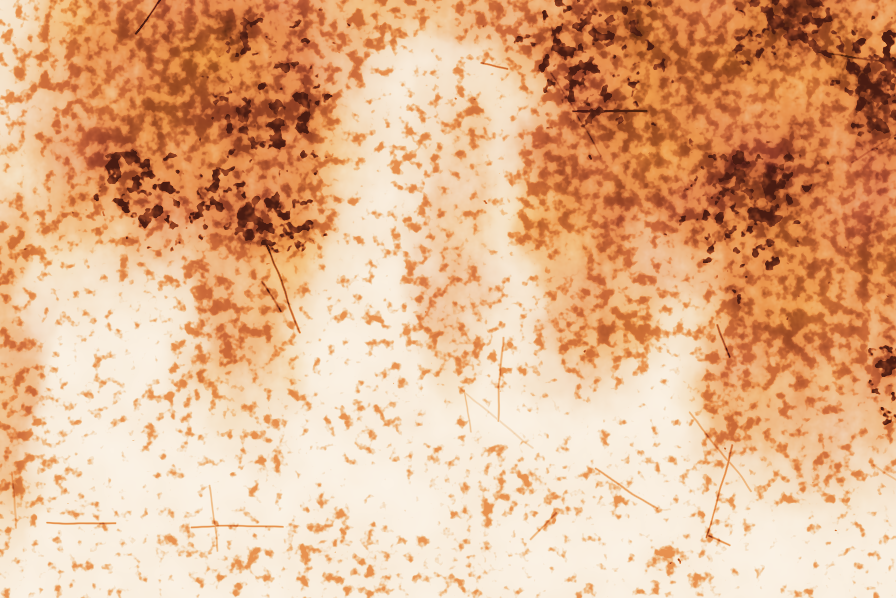
This texture is drawn by a Shadertoy shader. Its source:

```glsl
const vec3 WHITE  = vec3(0.985, 0.955, 0.91);
const vec3 CREAM  = vec3(0.96, 0.88, 0.78);
const vec3 TAN    = vec3(0.94, 0.74, 0.53);
const vec3 ORANGE = vec3(0.91, 0.57, 0.31);
const vec3 RUST   = vec3(0.80, 0.42, 0.22);
const vec3 BROWN  = vec3(0.58, 0.26, 0.14);
const vec3 DARK   = vec3(0.29, 0.11, 0.07);

const float STAIN_FREQ = 8.0;
const float GRAIN_FREQ = 46.0;
const float FLAKE_FREQ = 40.0;
const float EDGE_WARP  = 0.07;
const int   SCRATCHES  = 22;

// Soft areas: centre xy, half size zw, in canvas heights
const int STAINS = 9;
const vec4 STAIN[STAINS] = vec4[](
    vec4(0.32, 0.86, 0.27, 0.29), vec4(1.22, 0.86, 0.34, 0.34),
    vec4(0.41, 0.52, 0.09, 0.20), vec4(0.98, 0.58, 0.09, 0.22),
    vec4(1.31, 0.45, 0.13, 0.24), vec4(1.50, 0.58, 0.10, 0.36),
    vec4(0.76, 0.60, 0.06, 0.26), vec4(0.72, 1.02, 0.20, 0.10),
    vec4(0.00, 0.42, 0.06, 0.30));
const float STAIN_WEIGHT[STAINS] = float[](
    0.90, 0.96, 0.55, 0.60, 0.70, 0.65, 0.38, 0.55, 0.50);

const int CRUSTS = 8;
const vec4 CRUST[CRUSTS] = vec4[](
    vec4(0.27, 0.67, 0.14, 0.07), vec4(0.42, 0.63, 0.14, 0.05),
    vec4(0.46, 0.84, 0.10, 0.17), vec4(1.00, 0.92, 0.13, 0.13),
    vec4(1.25, 0.65, 0.11, 0.13), vec4(1.32, 0.97, 0.10, 0.09),
    vec4(1.48, 0.86, 0.07, 0.13), vec4(1.50, 0.35, 0.04, 0.09));
const float CRUST_WEIGHT[CRUSTS] = float[](
    1.0, 1.0, 0.72, 0.80, 0.85, 0.85, 1.0, 0.9);

vec2 hash2(vec2 p) {
    vec3 q = fract(p.xyx * vec3(0.1031, 0.1030, 0.0973));
    q += dot(q, q.yzx + 33.33);
    return fract((q.xx + q.yz) * q.zy);
}

vec2 gradient(vec2 cell) {
    float angle = 6.2832 * hash2(cell).x;
    return vec2(cos(angle), sin(angle));
}

float gradientNoise(vec2 p) {
    vec2 i = floor(p), f = fract(p);
    vec2 u = f * f * f * (f * (f * 6.0 - 15.0) + 10.0);
    vec2 e = vec2(1.0, 0.0);
    float low  = mix(dot(gradient(i), f), dot(gradient(i + e), f - e), u.x);
    float high = mix(dot(gradient(i + e.yx), f - e.yx),
                     dot(gradient(i + 1.0), f - 1.0), u.x);
    return mix(low, high, u.y);
}

float fbm(vec2 p, int octaves) {
    float sum = 0.0, amp = 0.7;
    for (int k = 0; k < octaves; k++) {
        sum += amp * gradientNoise(p);
        p = mat2(1.6, 1.2, -1.2, 1.6) * p + 17.3;
        amp *= 0.5;
    }
    return sum;
}

// Rounded box that fades smoothly outwards
float softArea(vec2 p, vec4 area) {
    vec2 d = (p - area.xy) / area.zw;
    d *= d;
    return exp(-dot(d, d));
}

float segmentDistance(vec2 p, vec2 a, vec2 b) {
    vec2 pa = p - a, ba = b - a;
    return length(pa - ba * clamp(dot(pa, ba) / dot(ba, ba), 0.0, 1.0));
}

float scratches(vec2 p, float pixel) {
    float mark = 0.0;
    for (int k = 0; k < SCRATCHES; k++) {
        vec2 id = vec2(float(k), 7.0);
        vec2 start = hash2(id) * vec2(1.5, 0.95);
        vec2 shape = hash2(id + 41.0);
        float angle = mix(-2.0, 1.0, shape.x);
        vec2 end = start + mix(0.03, 0.17, shape.y) * vec2(cos(angle), sin(angle));
        float d = segmentDistance(p, start, end);
        float strength = mix(0.25, 0.9, hash2(id + 83.0).x);
        mark = max(mark, strength * (1.0 - smoothstep(0.0, 0.0012 + pixel, d)));
    }
    return mark;
}

vec3 rustRamp(float v) {
    vec3 c = mix(WHITE, CREAM, smoothstep(0.0, 0.14, v));
    c = mix(c, TAN,    smoothstep(0.12, 0.32, v));
    c = mix(c, ORANGE, smoothstep(0.30, 0.50, v));
    c = mix(c, RUST,   smoothstep(0.48, 0.67, v));
    c = mix(c, BROWN,  smoothstep(0.66, 0.86, v));
    return mix(c, DARK, smoothstep(0.85, 1.0, v));
}

void mainImage(out vec4 fragColor, in vec2 fragCoord) {
    vec2 p = fragCoord / iResolution.y;
    p.x *= 1.5 * iResolution.y / iResolution.x;
    float pixel = 1.0 / iResolution.y;

    // Broad stains and crusts with ragged outlines
    vec2 warp = vec2(fbm(p * 7.0, 4), fbm(p * 7.0 + 50.0, 4));
    vec2 q = p + EDGE_WARP * warp;
    float clean = 1.0, bare = 1.0;
    for (int k = 0; k < STAINS; k++) clean *= 1.0 - STAIN_WEIGHT[k] * softArea(q, STAIN[k]);
    for (int k = 0; k < CRUSTS; k++) bare *= 1.0 - CRUST_WEIGHT[k] * softArea(q, CRUST[k]);
    float stain = 1.0 - clean, crust = 1.0 - bare;

    // Mottling, vertical runs and fine specks
    float mottle = fbm(p * STAIN_FREQ + 9.0, 4);
    float runs = fbm(p * vec2(34.0, 7.0) + 23.0, 3);
    float grain = fbm(p * GRAIN_FREQ, 3);
    float speck = smoothstep(0.04, 0.38, grain + 0.45 * mottle + 0.28 * stain - 0.07);
    float v = 0.05 + 0.50 * stain + 0.10 * crust;
    v += (0.05 + 0.22 * stain) * mottle + 0.14 * stain * runs;
    v += 0.16 * grain * stain + speck * mix(0.42, 0.20, stain);

    // Dark flakes gather on the crusts
    float flake = fbm(p * FLAKE_FREQ + 71.0, 3) + 0.3 * mottle;
    float pit = smoothstep(0.0, 0.12, flake + 0.52 * crust + 0.07 * stain - 0.54);
    v = mix(v, 0.95 + 0.25 * grain, pit);
    v += scratches(p + 0.008 * warp, pixel) * 0.6 * (1.0 - pit);

    vec3 color = rustRamp(v);
    float golden = stain * (1.0 - pit) * fbm(p * 5.0 + 31.0, 3);
    color += golden * vec3(0.05, 0.10, -0.05);
    fragColor = vec4(clamp(color, 0.0, 1.0), 1.0);
}
```
